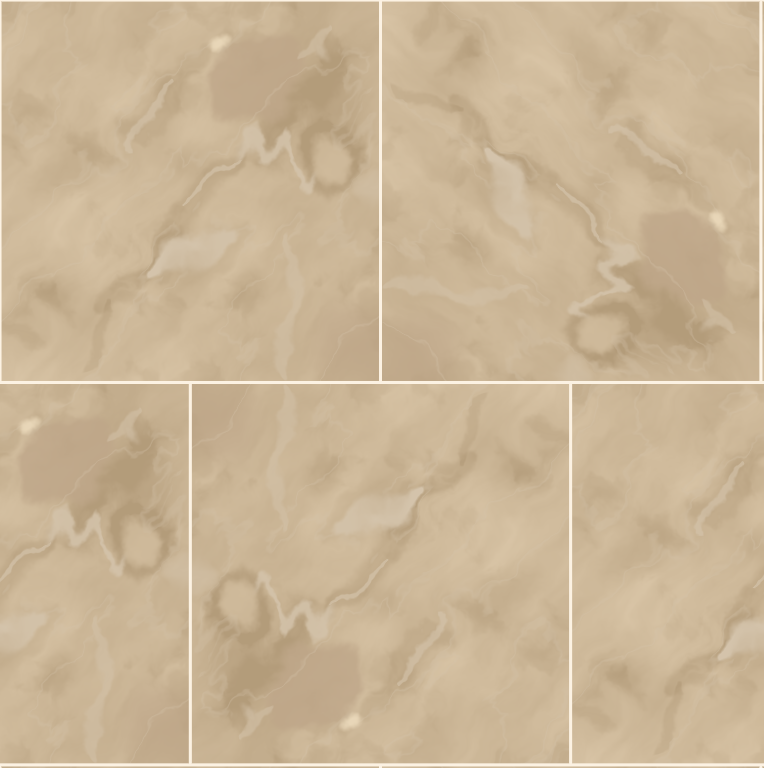
Reproduce this texture procedurally as a WebGL 2 fragment shader.

```glsl
#version 300 es
precision highp float;
uniform vec2 u_resolution;
out vec4 fragColor;

float hash(vec2 p) {
  vec3 h = fract(vec3(p.xyx) * 0.1031);
  h += dot(h, h.yzx + 33.33);
  return fract((h.x + h.y) * h.z);
}

float noise(vec2 p) {
  vec2 i = floor(p), f = fract(p);
  f = f * f * (3.0 - 2.0 * f);
  return mix(mix(hash(i), hash(i + vec2(1, 0)), f.x),
             mix(hash(i + vec2(0, 1)), hash(i + vec2(1, 1)), f.x), f.y);
}

float fbm(vec2 p) {
  float sum = 0.0, amp = 0.5;
  for (int i = 0; i < 5; i++) {
    sum += amp * noise(p);
    p = mat2(1.6, 1.2, -1.2, 1.6) * p + 7.3;
    amp *= 0.5;
  }
  return sum;
}

// Soft round patch
float patchAt(vec2 p, vec2 center, float radius) {
  return 1.0 - smoothstep(0.2 * radius, radius, length(p - center));
}

// Soft line from a to b, narrowing at both ends
float streak(vec2 p, vec2 a, vec2 b, float width) {
  vec2 ab = b - a;
  float h = clamp(dot(p - a, ab) / dot(ab, ab), 0.0, 1.0);
  float w = width * (0.45 + 2.2 * h * (1.0 - h));
  return 1.0 - smoothstep(0.35 * w, w, length(p - a - ab * h));
}

vec3 marble(vec2 tile) {
  vec2 warp = vec2(fbm(tile * 9.0), fbm(tile * 9.0 + 31.0)) - 0.5;
  vec2 p = tile + 0.1 * warp;

  // Cloudy ground with a diagonal grain
  vec2 along = vec2(dot(p, vec2(0.64, 0.77)), dot(p, vec2(-0.77, 0.64)));
  float grain = fbm(along * vec2(4.0, 13.0) + 5.0) - 0.5;
  float tone = 0.66 + 0.65 * (fbm(p * 5.0 + 2.0) - 0.5) + 0.75 * grain;
  tone += 0.2 * (0.5 - tile.x) + 0.14 * patchAt(p, vec2(0.2, 0.45), 0.3);
  tone -= 0.3 * smoothstep(0.53, 0.7, fbm(p * 8.0 + 17.0));

  // Dark stains and diagonal streaks
  tone -= 0.25 * patchAt(p, vec2(0.82, 0.8), 0.3);
  tone -= 0.35 * patchAt(p, vec2(0.87, 0.73), 0.11);
  tone -= 0.25 * patchAt(p, vec2(0.5, 0.57), 0.1);
  tone -= 0.3 * patchAt(p, vec2(0.17, 0.22), 0.08);
  tone -= 0.3 * patchAt(p, vec2(0.65, 0.25), 0.07);
  tone -= 0.25 * streak(p, vec2(0.38, 0.64), vec2(0.54, 0.88), 0.05);
  tone -= 0.45 * streak(p, vec2(0.42, 0.33), vec2(0.62, 0.59), 0.06);
  tone -= 0.4 * streak(p, vec2(0.27, 0.19), vec2(0.42, 0.31), 0.05);
  tone -= 0.3 * streak(p, vec2(0.24, 0.02), vec2(0.3, 0.2), 0.025);
  tone -= 0.2 * streak(p, vec2(0.39, 0.27), vec2(0.62, 0.38), 0.09);

  // Smooth rosy lump and faded corner
  float lump = 1.0 - smoothstep(0.1, 0.135, length(p - vec2(0.67, 0.78)));
  float rose = max(0.8 * lump, 0.65 * patchAt(p, vec2(0.94, 0.09), 0.17));
  tone -= 0.35 * patchAt(p, vec2(0.71, 0.65), 0.07);

  // Ringed eye
  float r = length((p - vec2(0.885, 0.585)) * vec2(1.0, 0.92));
  tone = mix(tone, 0.85, 0.75 * (1.0 - smoothstep(0.035, 0.07, r)));
  tone -= 0.55 * exp(-pow((r - 0.077) / 0.015, 2.0));

  // Pale veins
  float curve = mix(0.61, 0.52, smoothstep(0.74, 0.82, p.x))
              + 0.02 * cos(63.0 * (p.x - 0.65));
  float span = smoothstep(0.6, 0.63, p.x) * (1.0 - smoothstep(0.81, 0.86, p.x));
  float pale = 0.85 * span * (1.0 - smoothstep(0.004, 0.026, abs(p.y - curve)));
  pale = max(pale, (0.8 + 1.5 * grain) * streak(p, vec2(0.41, 0.29), vec2(0.6, 0.38), 0.052));
  pale = max(pale, 0.7 * streak(p, vec2(0.49, 0.45), vec2(0.62, 0.59), 0.011));
  pale = max(pale, 0.65 * streak(p, vec2(0.33, 0.61), vec2(0.45, 0.77), 0.015));
  pale = max(pale, 0.5 * streak(p, vec2(0.75, 0.02), vec2(0.77, 0.36), 0.025));
  pale = max(pale, 0.5 * streak(p, vec2(0.77, 0.82), vec2(0.87, 0.93), 0.02));
  pale = max(pale, 0.6 * patchAt(p, vec2(0.84, 0.87), 0.04));
  pale = max(pale, 0.5 * patchAt(p, vec2(0.99, 0.5), 0.07));
  float wisp = abs(fbm(along * vec2(3.0, 7.0) + 40.0) - 0.5);
  pale = max(pale, 0.3 * (1.0 - smoothstep(0.0, 0.03, wisp)));

  vec3 color = mix(vec3(0.72, 0.63, 0.50), vec3(0.84, 0.76, 0.64), clamp(tone, -0.15, 1.08));
  color = mix(color, vec3(0.745, 0.65, 0.535), rose);
  color = mix(color, vec3(0.83, 0.765, 0.67), clamp(pale, 0.0, 1.0));
  return mix(color, vec3(0.91, 0.84, 0.72), patchAt(p, vec2(0.57, 0.89), 0.032));
}

void main() {
  vec2 uv = gl_FragCoord.xy / u_resolution;

  // Two by two tiles counted from the top left, alternate rows shifted by half
  vec2 grid = vec2(uv.x, 1.0 - uv.y) / 0.498;
  float row = mod(floor(grid.y), 2.0);
  grid.x += 0.5 * row;
  vec2 local = fract(grid);

  // Every second tile is turned: a quarter in even rows, a half in odd rows
  vec2 q = vec2(local.x, 1.0 - local.y) - 0.5;
  int turns = int(mod(floor(grid.x), 2.0) * (1.0 + row));
  for (int i = 0; i < turns; i++) q = vec2(-q.y, q.x);
  vec3 color = marble(q + 0.5);

  // Light grout joints
  vec2 edge = 0.498 * min(local, 1.0 - local);
  float pixel = 1.0 / min(u_resolution.x, u_resolution.y);
  float joint = min(edge.x, edge.y) - 0.002;
  color = mix(color, vec3(0.99, 0.95, 0.89), 1.0 - smoothstep(-0.5 * pixel, 0.5 * pixel, joint));
  fragColor = vec4(color, 1.0);
}
```
